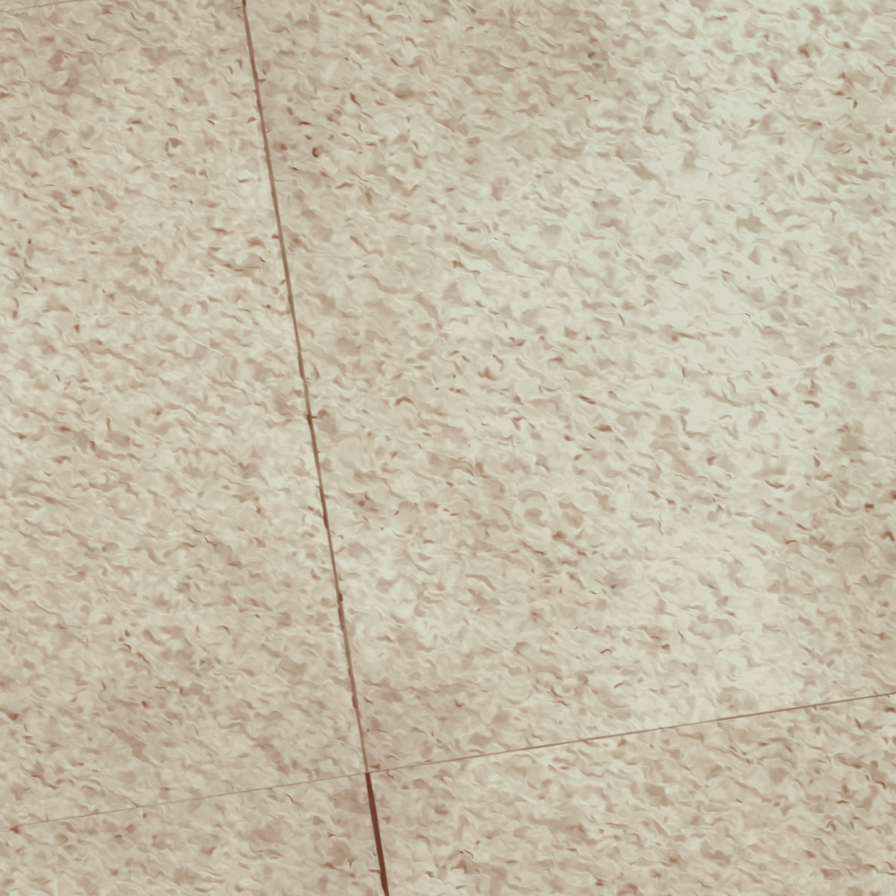
A WebGL 1 fragment shader for this texture:

```glsl
precision highp float;
// Worn beige stone floor: large skewed tiles, thin brown joints, oblique pitted grain.
uniform vec2 u_resolution;

#define TILE 0.911             // tile pitch in canvas heights
#define CROSSING vec2(0.432, 0.0755) // joint intercepts on the lower and left edges
#define SKEW vec2(0.161, 0.151)      // slope of the upright and level joints
#define JOINT_WIDTH vec2(0.0019, 0.0011) // half widths, upright and level
#define GRAIN_ANGLE -0.42
#define PIT_CELLS 66.0
#define PIT_DENSITY 0.6
#define GRAIN_CONTRAST 0.5
#define PALE vec3(0.825, 0.81, 0.735)
#define BROWN vec3(0.60, 0.462, 0.368)
#define JOINT_LIGHT vec3(0.57, 0.44, 0.35)
#define JOINT_DARK vec3(0.41, 0.23, 0.17)

float hash(vec2 p) {
  return fract(sin(dot(p, vec2(127.1, 311.7))) * 43758.5453);
}

float noise(vec2 p) {
  vec2 i = floor(p), f = fract(p);
  f = f * f * f * (f * (f * 6.0 - 15.0) + 10.0);
  return mix(mix(hash(i), hash(i + vec2(1.0, 0.0)), f.x),
             mix(hash(i + vec2(0.0, 1.0)), hash(i + 1.0), f.x), f.y);
}

float fbm(vec2 p) {
  float sum = 0.0, amp = 0.5;
  for (int i = 0; i < 4; i++) {
    sum += amp * noise(p);
    p = mat2(1.6, 1.2, -1.2, 1.6) * p + 17.3;
    amp *= 0.5;
  }
  return sum / 0.9375;
}

vec2 rotate(vec2 p, float angle) {
  float c = cos(angle), s = sin(angle);
  return vec2(c * p.x + s * p.y, c * p.y - s * p.x);
}

// Noise vector used to bend the grain, range -1 to 1.
vec2 swirl(vec2 p) {
  return 2.0 * vec2(noise(p), noise(p + 8.3)) - 1.0;
}

// Scattered short pits, each a soft ellipse roughly along the grain.
float pits(vec2 p) {
  vec2 q = p * PIT_CELLS, cell = floor(q);
  float depth = 0.0;
  for (int y = -1; y <= 1; y++) {
    for (int x = -1; x <= 1; x++) {
      vec2 id = cell + vec2(float(x), float(y));
      vec2 center = id + vec2(hash(id + 3.1), hash(id + 7.7));
      float angle = GRAIN_ANGLE + 1.3 * (hash(id + 11.3) - 0.5);
      vec2 size = vec2(mix(0.22, 0.62, hash(id + 19.9)), mix(0.15, 0.25, hash(id + 23.5)));
      float d = length(rotate(q - center, angle) / size);
      float strength = hash(id + 41.2);
      float present = step(hash(id + 31.7), PIT_DENSITY) * mix(0.2, 1.0, strength * strength);
      depth = max(depth, present * (1.0 - smoothstep(0.1, 1.3, d)));
    }
  }
  return depth;
}

void main() {
  vec2 p = gl_FragCoord.xy / u_resolution.y;
  float px = 1.0 / u_resolution.y;

  // Skewed tile grid and signed distance to the nearest joints
  vec2 grid = (p - CROSSING + SKEW * p.yx * vec2(1.0, -1.0)) / TILE;
  vec2 tile = floor(grid);
  vec2 side = (fract(grid + 0.5) - 0.5) * TILE * 0.988;
  vec2 dist = abs(side);

  // Broad stains: warm upper left and lower edge, paler upper right
  vec2 s = p + 5.0 * vec2(hash(tile), hash(tile + 9.0));
  float cloud = fbm(s * 5.0);
  float warm = 0.17 * (1.0 - smoothstep(0.0, 0.6, p.y))
             + 0.20 * (1.0 - smoothstep(0.1, 0.6, length(p - vec2(0.15, 1.0))));
  float tone = 0.05 + warm + 0.5 * (cloud - 0.5) + 0.04 * hash(tile + 2.0);

  // Oblique grain at three scales, broken up by two sizes of bending
  vec2 bend = 0.005 * swirl(s * 48.0) + 0.0025 * swirl(s * 150.0);
  vec2 g = rotate(s + bend, GRAIN_ANGLE);
  float coarse = noise(g * vec2(65.0, 130.0));
  float fine = noise(g * vec2(110.0, 210.0) + 4.0);
  float grit = noise(g * vec2(190.0, 290.0) + 9.0);
  float cluster = smoothstep(0.28, 0.68, fbm(s * 11.0 + 3.0));
  tone += GRAIN_CONTRAST * (0.7 * smoothstep(0.5, 0.95, coarse) - 0.1);
  tone += GRAIN_CONTRAST * (0.55 * (fine - 0.5) + 0.35 * (grit - 0.5));
  tone += mix(0.35, 0.9, cluster) * pits(s + bend);

  // Discoloured stone beside the upright joint, with a pale left lip
  tone += 0.13 * exp(-dist.x * 38.0) * noise(p * 14.0);
  tone -= 0.14 * exp(-abs(side.x + 0.009) * 260.0);
  vec3 color = mix(PALE, BROWN, clamp(tone, -0.09, 1.35));
  color.r -= 0.012 * smoothstep(0.6, 1.4, p.x + p.y - 0.3);

  // Joints: uneven width, chipped edges, darker in the lower row
  float lower = 1.0 - step(0.0, tile.y);
  float right = step(0.0, tile.x);
  float chip = smoothstep(0.75, 0.95, noise(vec2(p.y * 60.0, tile.x)));
  vec2 width = JOINT_WIDTH * (0.75 + 0.5 * vec2(noise(p.yy * 22.0), noise(p.xx * 30.0)));
  width.x += 0.0010 * lower + 0.0016 * chip;
  vec2 soft = vec2(max(px, 0.0016), px);
  vec2 line = 1.0 - smoothstep(width - soft, width + soft, dist);
  float levelWear = mix(0.4, 0.8, right) * mix(0.5, 1.0, noise(p.xx * 18.0));
  color = mix(color, JOINT_LIGHT * 0.95, line.y * levelWear);
  float depth = clamp(0.85 * lower + 0.6 * chip + 0.3 * noise(p.yy * 40.0), 0.0, 1.0);
  float uprightWear = mix(mix(0.65, 1.0, noise(p.yy * 30.0 + 5.0)), 1.0, lower);
  color = mix(color, mix(JOINT_LIGHT, JOINT_DARK, depth), line.x * uprightWear);

  gl_FragColor = vec4(color, 1.0);
}
```
